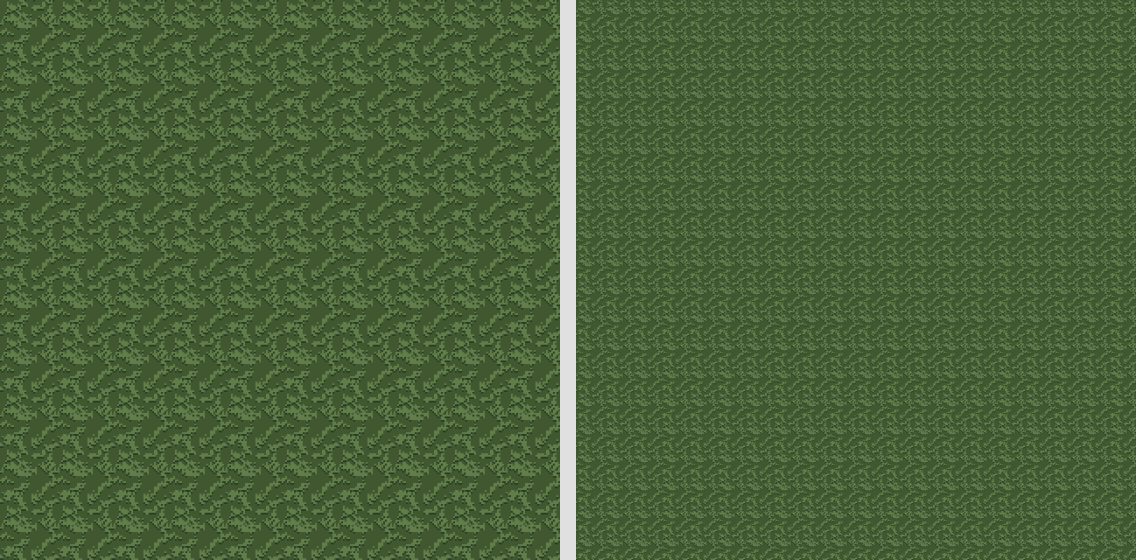
Left: one tile. Right: repeated 2 by 2.
Write a Shadertoy shader that draws this pattern.

```glsl
// Pixelated moss camouflage: ragged, winding sprigs with dark flecks beneath them.
// One 32 x 32 cell tile is grown from wrapped stems with toothed, hashed edges,
// repeated ten times each way and box filtered between cells.

const float REPEATS = 10.0;      // tiles across and down
const float CELLS = 32.0;        // cells along one tile side
const float STEM_RADIUS = 1.42;  // mean half width of a sprig, in cells
const float BARB_DEPTH = 0.5;    // height of the teeth along a stem
const float BARB_RATE = 1.7;     // teeth angle per cell of stem
const float RAGGEDNESS = 3.7;    // random spread of the sprig edge, in cells
const float WOBBLE = 0.7;        // sideways winding of the stems, in cells
const float SHADOW_CHANCE = 0.74;
const vec3 GROUND = vec3(0.25, 0.34, 0.19);
const vec3 LEAF = vec3(0.38, 0.49, 0.29);
const vec3 SHADOW = vec3(0.15, 0.24, 0.14);

float hash(vec2 p, float seed) {
    vec3 q = fract(vec3(p.xyx + seed) * vec3(0.1031, 0.1030, 0.0973));
    q += dot(q, q.yzx + 33.33);
    return fract((q.x + q.y) * q.z);
}

// Distance to a barbed segment on the wrapped tile
float stem(vec2 p, vec2 a, vec2 b) {
    float reach = 0.5 * length(b - a);
    vec2 dir = normalize(b - a);
    vec2 d = p - 0.5 * (a + b);
    d -= CELLS * floor(d / CELLS + 0.5);
    float along = dot(d, dir);
    float across = dot(d, vec2(-dir.y, dir.x));
    float barb = sin(BARB_RATE * along + 1.5 * sign(across) + a.x);
    vec2 offset = vec2(along - clamp(along, -reach, reach), across);
    return length(offset) - BARB_DEPTH * barb;
}

// Branching skeleton of one tile
float sprigDistance(vec2 p) {
    p += WOBBLE * sin(p.yx * 6.2832 * 4.0 / CELLS + vec2(0.6, 2.1));
    float d = stem(p, vec2(20.4, 26.9), vec2(38.4, 38.1));    // long diagonal
    d = min(d, stem(p, vec2(19.6, 34.4), vec2(31.5, 46.4)));  // arch
    d = min(d, stem(p, vec2(31.5, 46.4), vec2(36.0, 45.8)));
    d = min(d, stem(p, vec2(28.7, 26.9), vec2(31.2, 14.4)));  // trunk
    d = min(d, stem(p, vec2(38.4, 22.8), vec2(44.0, 17.2)));  // low spray
    d = min(d, stem(p, vec2(44.0, 17.2), vec2(52.4, 17.8)));
    d = min(d, stem(p, vec2(37.0, 27.8), vec2(41.8, 27.8)));  // loose leaves
    d = min(d, stem(p, vec2(43.4, 40.0), vec2(47.2, 42.6)));
    d = min(d, stem(p, vec2(43.4, 23.9), vec2(47.3, 22.2)));
    d = min(d, stem(p, vec2(34.6, 20.9), vec2(38.4, 22.2)));
    d = min(d, stem(p, vec2(24.0, 22.4), vec2(27.9, 20.5)));
    return min(d, stem(p, vec2(42.6, 35.3), vec2(46.0, 31.1)));
}

bool isLeaf(vec2 cell) {
    cell = mod(cell, CELLS);
    float fine = hash(cell, 3.0);
    float clump = hash(floor(cell * 0.5), 17.0);
    float jitter = mix(fine, clump, 0.25) - 0.5;
    return sprigDistance(cell + 0.5) + jitter * RAGGEDNESS < STEM_RADIUS;
}

vec3 cellColour(vec2 cell) {
    cell = mod(cell, CELLS);
    if (isLeaf(cell)) return LEAF;
    bool shaded = isLeaf(cell + vec2(0.0, 1.0));
    return shaded && hash(cell, 41.0) < SHADOW_CHANCE ? SHADOW : GROUND;
}

void mainImage(out vec4 fragColor, in vec2 fragCoord) {
    float gridSize = REPEATS * CELLS;
    vec2 p = fragCoord / iResolution.xy * gridSize;
    vec2 pixel = min(gridSize / iResolution.xy, vec2(1.0));

    // Coverage of the four cells around the nearest grid corner
    vec2 corner = floor(p + 0.5);
    vec2 cover = clamp((p - corner) / pixel + 0.5, 0.0, 1.0);
    vec3 colour = vec3(0.0);
    for (int j = 0; j < 2; j++) {
        for (int i = 0; i < 2; i++) {
            vec2 side = vec2(i, j);
            vec2 weight = mix(1.0 - cover, cover, side);
            colour += weight.x * weight.y * cellColour(corner - 1.0 + side);
        }
    }
    fragColor = vec4(colour, 1.0);
}
```
